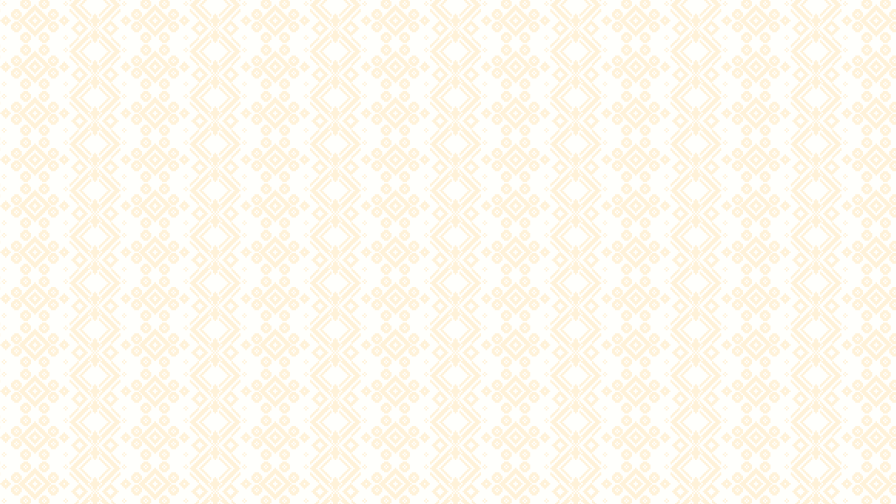
Write a WebGL 2 fragment shader that draws this pattern.

```glsl
#version 300 es
precision highp float;
// Pale cross-stitch textile: columns of flower-ringed diamonds between lattice bands.

uniform vec2 u_resolution;
out vec4 fragColor;

const vec3 CLOTH = vec3(1.0, 1.0, 0.99);
const vec3 THREAD = vec3(1.0, 0.948, 0.85);
const vec2 REPEATS = vec2(7.456, 10.88);   // across and down the canvas
const vec2 ORIGIN = vec2(0.039, 0.4995);   // centre of one diamond
const vec2 STITCHES = vec2(78.0, 30.0);    // stitches in one repeat
const float BAND_DROP = 5.0;               // band crossing below diamond centre
const int SAMPLES = 4;                     // antialiasing grid per axis

// Stitch index measured from the centre of the nearest repeat.
vec2 wrapStitch(vec2 p) {
    return round(mod(p + 0.5 * STITCHES, STITCHES) - 0.5 * STITCHES);
}

float diamond(vec2 p) {
    return abs(p.x) + abs(p.y);
}

bool between(float v, float low, float high) {
    return v >= low && v <= high;
}

// Round blossom with four holes about its heart.
bool blossom(vec2 p) {
    vec2 a = abs(p);
    float d = a.x + a.y;
    bool disc = max(a.x, a.y) < 3.5 && d < 4.5;
    return disc && !between(d, 0.5, 1.5);
}

// Ringed diamond, eight blossoms, side lozenges and four-dot sprigs.
bool flowerColumn(vec2 p) {
    vec2 a = abs(p);
    float d = diamond(a);
    bool medallion = between(d, 1.5, 4.5) || between(d, 6.5, 10.5);
    bool ring = blossom(a - vec2(6.0, 11.0)) || blossom(a - vec2(12.0, 4.0));
    bool lozenge = between(diamond(a - vec2(19.0, 0.0)), 0.5, 3.5);
    bool sprig = between(diamond(a - vec2(20.0, 11.0)), 0.5, 1.5);
    return medallion || ring || lozenge || sprig;
}

// Crossing diagonals enclosing open diamonds, with paired leaves and rhombi.
bool latticeBand(vec2 p) {
    vec2 a = abs(p);
    float leaf = 1.5 * a.x + abs(a.y - 5.0);
    float fromGap = a.x + 0.5 * STITCHES.y - a.y;
    bool diagonals = between(fromGap, 8.5, 10.5) || between(fromGap, 12.5, 16.5);
    bool spur = between(fromGap, 18.5, 20.5) && between(a.x, 11.0, 16.0);
    bool rhombus = between(diamond(a - vec2(10.0, 0.0)), 2.5, 5.5);
    return leaf < 4.6 || (diagonals && leaf > 6.0) || spur || rhombus;
}

float thread(vec2 uv) {
    vec2 p = (uv - ORIGIN) * REPEATS * STITCHES;
    vec2 bandShift = vec2(0.5 * STITCHES.x, -BAND_DROP);
    bool stitched = flowerColumn(wrapStitch(p))
        || latticeBand(wrapStitch(p - bandShift));
    return stitched ? 1.0 : 0.0;
}

void main() {
    // Average a grid of samples, since stitches can be finer than a pixel.
    float coverage = 0.0;
    for (int j = 0; j < SAMPLES; j++) {
        for (int i = 0; i < SAMPLES; i++) {
            vec2 offset = (vec2(i, j) + 0.5) / float(SAMPLES) - 0.5;
            coverage += thread((gl_FragCoord.xy + offset) / u_resolution);
        }
    }
    coverage /= float(SAMPLES * SAMPLES);
    fragColor = vec4(mix(CLOTH, THREAD, coverage), 1.0);
}
```
